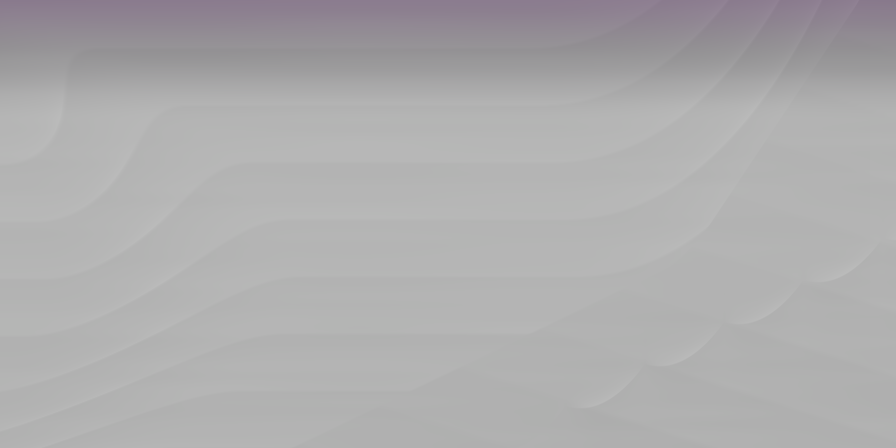
A Shadertoy shader for this background:

```glsl
// Pale grey dunes under a dusky violet band.
// Terraces are a sawtooth of a bent height field; a ridge curve cuts in
// a lower slope with a row of scallops and slanting, softer terraces.

#define TERRACE_GAP 0.1275
#define TERRACE_DEPTH 0.017
#define TRAIL_GAP 0.1445
#define TRAIL_DEPTH 0.012
#define SCALLOP_WIDTH 0.177
#define CREST_GLOW 0.026
#define HAZE_DEPTH 0.25
#define STREAK_DEPTH 0.008

const vec3 SAND = vec3(0.711, 0.712, 0.711);
const vec3 HAZE_GREY = vec3(0.585, 0.580, 0.587);
const vec3 HAZE_VIOLET = vec3(0.545, 0.482, 0.560);

float hash(vec2 p) {
    return fract(sin(dot(p, vec2(127.1, 311.7))) * 4375.85);
}

float valueNoise(vec2 p) {
    vec2 cell = floor(p), f = fract(p);
    f = f * f * (3.0 - 2.0 * f);
    float low = mix(hash(cell), hash(cell + vec2(1, 0)), f.x);
    float high = mix(hash(cell + vec2(0, 1)), hash(cell + vec2(1, 1)), f.x);
    return mix(low, high, f.y);
}

// Rising ramp that drops back to zero over a smoothed edge
float softSaw(float phase, float edge) {
    float f = fract(phase), w = clamp(max(edge, fwidth(phase)), 0.01, 0.5);
    return f * (1.0 - smoothstep(1.0 - w, 1.0, f));
}

float smoothMin(float a, float b, float k) {
    float h = max(k - abs(a - b), 0.0) / k;
    return min(a, b) - h * h * k * 0.25;
}

// Upper dunes: an S bend at the left, a rising curve at the right
float upperDunes(vec2 p) {
    float bend = 0.385 - 1.84 * (p.y - 0.6) * (p.y - 0.6);
    float s = smoothstep(bend - 0.286, bend + 0.286, p.x);
    float rise = max(p.x - 1.263 + 0.2 * (0.52 - p.y), 0.0);
    float level = p.y - 0.26 * (1.0 - s) + 1.071 * rise * rise;
    float saw = softSaw((level - 0.495) / TERRACE_GAP, 0.07);

    float leftSlope = 4.0 * s * (1.0 - s) * (1.0 - smoothstep(0.35, 0.8, s));
    float rightSlope = 0.8 * smoothstep(1.4, 1.65, p.x);
    float crest = pow(saw, 9.0) * (leftSlope + rightSlope);
    return TERRACE_DEPTH * (saw - 0.5) + CREST_GLOW * crest;
}

// Lower slope: scallops along a diagonal with terraces trailing right
float lowerSlope(vec2 p, float pixel) {
    float t = fract((p.x - 1.263) / SCALLOP_WIDTH);
    float bulge = 4.0 * t * (1.0 - t);
    float above = 1.5756 - 0.53 * p.x + 0.037 * bulge - p.y;
    float row = smoothstep(1.22, 1.32, p.x);
    float under = smoothstep(pixel, -pixel, above);

    float trail = softSaw((p.y - 0.32 * p.x - 0.354) / TRAIL_GAP, 0.12);
    float shade = TRAIL_DEPTH * (trail - 0.5) * mix(0.5, 1.0, under);
    float lip = exp(-max(above, 0.0) / 0.022) * (1.0 - under);
    float shadow = exp(min(above, 0.0) / 0.06) * under;
    shade += row * bulge * (CREST_GLOW * 1.3 * lip - 0.008 * shadow);
    return shade - 0.009;
}

void mainImage(out vec4 fragColor, in vec2 fragCoord) {
    // x in canvas heights, y as depth below the top edge
    vec2 p = fragCoord / iResolution.y;
    p.x *= 2.0 * iResolution.y / iResolution.x;
    p.y = 1.0 - p.y;
    float pixel = 1.0 / iResolution.y;

    // Main ridge parting the two slopes
    float ridge = smoothMin(1.313 - 0.48 * p.x, 2.878 - 1.5 * p.x, 0.06);
    float lower = smoothstep(-1.5 * pixel, 1.5 * pixel, p.y - ridge);
    float shade = mix(upperDunes(p), lowerSlope(p, pixel), lower);

    // Faint level streaks
    float streak = valueNoise(vec2(p.x * 2.5, p.y * 38.0));
    shade += STREAK_DEPTH * (streak - 0.5);
    shade -= 0.012 * smoothstep(0.4, 1.0, p.y);

    // Haze: grey first, violet towards the top
    float haze = p.y / HAZE_DEPTH;
    vec3 color = mix(HAZE_VIOLET, HAZE_GREY, smoothstep(-0.1, 0.55, haze));
    color = mix(color, SAND, smoothstep(0.38, 1.08, haze));
    fragColor = vec4(color + shade, 1.0);
}
```
